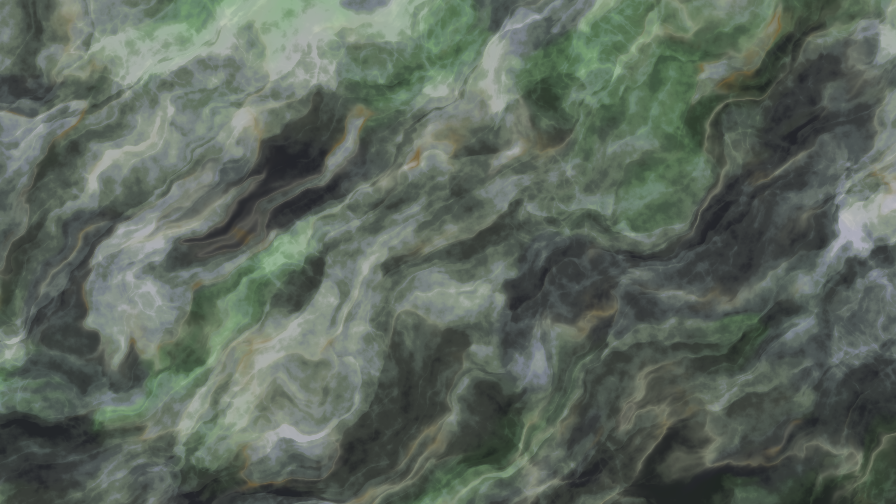
A WebGL 1 fragment shader for this texture:

```glsl
precision highp float;
uniform vec2 u_resolution;

float hash(vec2 p) {
  vec3 q = fract(p.xyx * 0.1031);
  q += dot(q, q.yzx + 33.33);
  return fract((q.x + q.y) * q.z);
}

float cornerSlope(vec2 cell, vec2 offset) {
  float angle = 6.2832 * hash(cell);
  return dot(vec2(cos(angle), sin(angle)), offset);
}

float gradientNoise(vec2 p) {
  vec2 i = floor(p), f = p - i;
  vec2 u = f * f * f * (f * (f * 6.0 - 15.0) + 10.0);
  vec2 e = vec2(1.0, 0.0);
  float low = mix(cornerSlope(i, f), cornerSlope(i + e, f - e), u.x);
  float high = mix(cornerSlope(i + e.yx, f - e.yx), cornerSlope(i + 1.0, f - 1.0), u.x);
  return mix(low, high, u.y);
}

float fbm(vec2 p) {
  float sum = 0.0, amp = 0.5;
  for (int i = 0; i < 5; i++) {
    sum += amp * gradientNoise(p);
    p = mat2(1.6, 1.2, -1.2, 1.6) * p + 11.7;
    amp *= 0.5;
  }
  return sum;
}

// Thin bright line where the noise crosses zero
float ridge(vec2 p, float sharpness) {
  return pow(1.0 - min(abs(gradientNoise(p)) * 1.5, 1.0), sharpness);
}

// Stone colours from charcoal to chalk
vec3 stoneColor(float t) {
  vec3 c = mix(vec3(0.14, 0.15, 0.155), vec3(0.22, 0.24, 0.22), smoothstep(0.0, 0.2, t));
  c = mix(c, vec3(0.30, 0.34, 0.31), smoothstep(0.2, 0.37, t));
  c = mix(c, vec3(0.39, 0.44, 0.38), smoothstep(0.36, 0.49, t));
  c = mix(c, vec3(0.47, 0.51, 0.51), smoothstep(0.48, 0.58, t));
  c = mix(c, vec3(0.53, 0.58, 0.52), smoothstep(0.57, 0.67, t));
  c = mix(c, vec3(0.66, 0.68, 0.67), smoothstep(0.66, 0.8, t));
  return mix(c, vec3(0.76, 0.76, 0.74), smoothstep(0.85, 1.1, t));
}

void main() {
  vec2 p = gl_FragCoord.xy / u_resolution.y;

  // Folded coordinates: x runs along the rising strata, y across them
  vec2 fold = vec2(fbm(p * 1.9 + 3.0), fbm(p * 1.9 + 17.0));
  vec2 s = mat2(0.77, -0.64, 0.64, 0.77) * (p + 0.28 * fold);
  vec2 crumple = vec2(fbm(p * 7.0 + 41.0), fbm(p * 7.0 + 63.0));
  s += 0.035 * crumple;

  float tone = 0.19 + 0.22 * (p.y - 0.5) + 0.9 * fbm(s * vec2(1.3, 3.0) + 5.0);

  // Overlapping sheets: crisp on one side, fading on the other
  float vein = 0.0;
  for (int i = 0; i < 5; i++) {
    float k = float(i);
    vec2 q = s * vec2(1.1, 2.9) + k * vec2(7.3, 3.1);
    float f = gradientNoise(q) + 0.22 * fbm(q * 4.0);
    tone += 0.16 * smoothstep(-0.012, 0.012, f) * exp(-5.0 * max(f, 0.0));
    float presence = smoothstep(-0.05, 0.35, gradientNoise(s * 4.0 + k * 9.0));
    vein = max(vein, presence * exp(-abs(f) * 45.0));
  }

  // Pale lenses with a rim, and dark hollows
  float lens = fbm(s * vec2(1.5, 3.6) + 21.0);
  float pale = smoothstep(0.13, 0.165, lens);
  float rim = exp(-abs(lens - 0.14) * 65.0);
  float hollow = smoothstep(0.04, 0.12, fbm(s * vec2(1.6, 3.0) + 77.0)) * (1.0 - pale);
  tone += 0.2 * pale - 0.15 * hollow;

  // Web of fractures and streaks
  vec2 w = p + 0.07 * crumple;
  float patches = smoothstep(-0.2, 0.3, gradientNoise(p * 5.0 + 31.0));
  float web = 0.5 * ridge(w * 7.0, 14.0) + 0.45 * ridge(w * 13.0 + 8.0, 11.0)
            + 0.35 * ridge(w * 25.0 + 19.0, 8.0);
  float streaks = ridge(s * vec2(4.0, 21.0) + 50.0, 9.0);
  tone += 0.2 * web * patches + 0.1 * streaks * (1.0 - patches);

  // Cloudy facets and grain
  tone += 0.6 * fbm(s * vec2(7.0, 12.0) + 13.0) + 0.2 * fbm(p * 45.0);

  vec3 color = stoneColor(tone);

  // Green and slate tints
  float green = smoothstep(-0.02, 0.2, fbm(s * vec2(1.2, 2.6) + 90.0));
  green *= (1.0 - 0.8 * pale) * (1.0 - 0.8 * hollow);
  color *= mix(vec3(1.0), vec3(0.84, 1.02, 0.83), green);
  color = mix(color, color * vec3(1.0, 0.98, 1.07), max(hollow, 0.6 * pale));

  // Cream veins and rusty stains
  color = mix(color, vec3(0.62, 0.64, 0.54), 0.6 * vein);
  color = mix(color, vec3(0.66, 0.66, 0.58), 0.4 * rim);
  float stain = smoothstep(0.02, 0.3, fbm(p * 9.0 + 29.0)) * max(rim, 0.5 * vein);
  color = mix(color, vec3(0.44, 0.35, 0.17), 0.8 * stain);

  gl_FragColor = vec4(color, 1.0);
}
```
